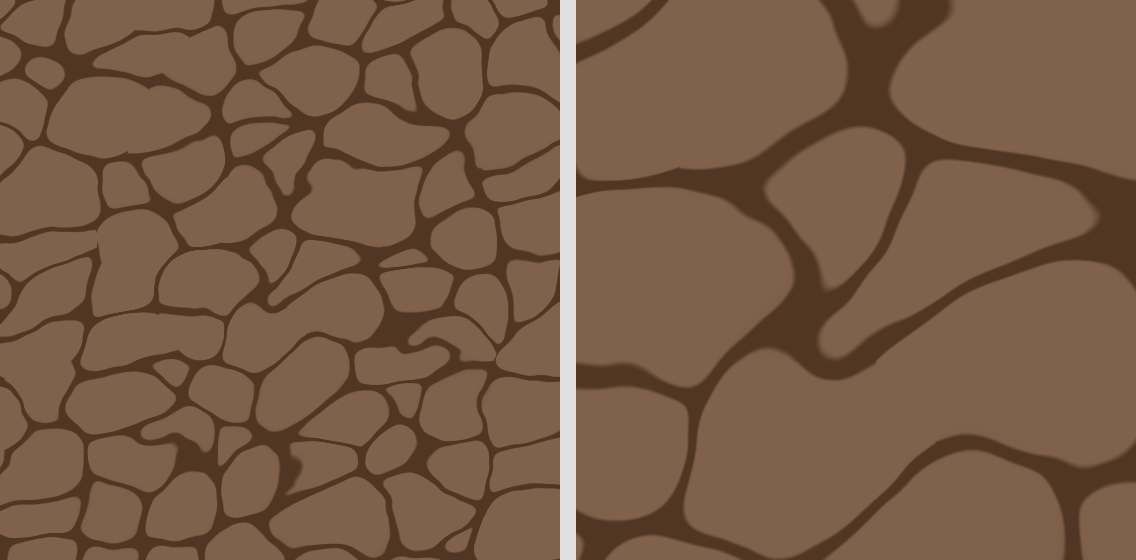
Left: the whole. Right: its middle third, enlarged.
Write a Shadertoy shader that draws this texture.

```glsl
#define GRID vec2(7.8, 9.8)
#define TILT 0.13
#define JITTER 0.82
#define SIZE_SPREAD 0.36
#define MERGE_CHANCE 0.27
#define GAP 0.040
#define ROUNDNESS 0.075
#define EDGE_SOFTNESS 0.014
#define WARP 0.30
#define STONE_COLOR vec3(0.502, 0.384, 0.298)
#define MORTAR_COLOR vec3(0.312, 0.212, 0.136)

vec3 hash3(vec2 cell) {
    uvec3 v = uvec3(ivec3(cell.x, cell.y, 17.0)) * 1664525u + 1013904223u;
    v.x += v.y * v.z; v.y += v.z * v.x; v.z += v.x * v.y;
    v ^= v >> 16u;
    v.x += v.y * v.z; v.y += v.z * v.x; v.z += v.x * v.y;
    return vec3(v >> 8u) / 16777216.0;
}

// Smooth two-channel value noise in -1..1
vec2 noise2(vec2 p) {
    vec2 i = floor(p), f = fract(p);
    f = f * f * f * (f * (f * 6.0 - 15.0) + 10.0);
    vec2 low = mix(hash3(i).xy, hash3(i + vec2(1, 0)).xy, f.x);
    vec2 high = mix(hash3(i + vec2(0, 1)).xy, hash3(i + vec2(1, 1)).xy, f.x);
    return mix(low, high, f.y) * 2.0 - 1.0;
}

// Seed position in xy, size weight in z
vec3 stoneSeed(vec2 cell) {
    vec3 h = hash3(cell);
    return vec3(cell + 0.5 + (h.xy - 0.5) * JITTER, h.z * SIZE_SPREAD);
}

// Some cells join a neighbour to form one larger, lobed stone
vec2 stoneGroup(vec2 cell) {
    vec3 h = hash3(cell + 211.0);
    vec2 side = h.y < 0.6 ? vec2(1, 0) : vec2(0, 1);
    return h.x < MERGE_CHANCE ? cell + side : cell;
}

// Rounded distance from a point to the border of its stone
float borderDistance(vec2 p) {
    vec2 home = floor(p), group = home;
    vec3 nearest = vec3(0.0);
    float best = 1e5;
    for (int y = -2; y <= 2; y++)
    for (int x = -2; x <= 2; x++) {
        vec2 cell = home + vec2(x, y);
        vec3 seed = stoneSeed(cell);
        float power = dot(seed.xy - p, seed.xy - p) - seed.z;
        if (power < best) {
            best = power;
            nearest = seed;
            group = stoneGroup(cell);
        }
    }
    float sum = 1e-9;
    for (int y = -2; y <= 2; y++)
    for (int x = -2; x <= 2; x++) {
        vec2 cell = home + vec2(x, y);
        if (stoneGroup(cell) == group) continue;
        vec3 seed = stoneSeed(cell);
        float power = dot(seed.xy - p, seed.xy - p) - seed.z;
        float edge = (power - best) / (2.0 * max(distance(seed.xy, nearest.xy), 0.1));
        sum += exp(-edge / ROUNDNESS);
    }
    return -ROUNDNESS * log(sum);
}

void mainImage(out vec4 fragColor, in vec2 fragCoord) {
    vec2 uv = fragCoord / iResolution.y;

    // Tilted grid with broad bends and fine wobble
    vec2 p = uv * GRID + 40.0;
    p.y -= TILT * uv.x * GRID.y;
    vec2 wobble = noise2(p * 4.5 + 7.0);
    vec2 warped = p + WARP * noise2(p * 1.1) + 0.025 * wobble;

    // Stones with crisp edges and gaps of uneven width
    float d = borderDistance(warped) - GAP * (1.0 + 0.25 * noise2(p * 0.9 + 31.0).x);
    float soft = max(EDGE_SOFTNESS, 0.75 * GRID.y / iResolution.y);
    float stone = smoothstep(-soft, soft, d);

    // Faint worn shade along parts of the rim
    float worn = smoothstep(0.0, 0.8, noise2(p * 1.7 + 63.0).y);
    float rim = 0.16 * worn * exp(-max(d, 0.0) / 0.025);
    vec3 stoneShade = mix(STONE_COLOR, MORTAR_COLOR, rim);

    fragColor = vec4(mix(MORTAR_COLOR, stoneShade, stone), 1.0);
}
```
